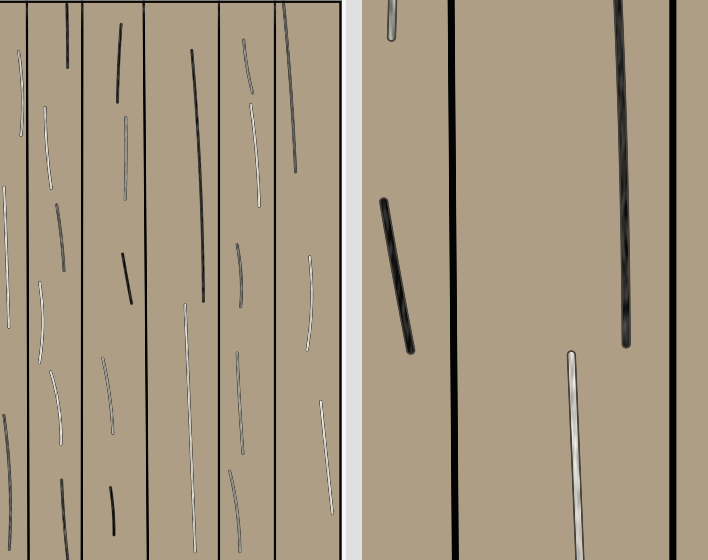
Left, the full canvas; right, a detail of the centre.
This texture is drawn by a Shadertoy shader. Its source:

```glsl
// Six tan wooden boards with black seams and thin outlined grain strokes.

// Left edge of each board at the bottom and at the top, then the right border.
const vec2 SEAMS[7] = vec2[7](vec2(-0.01), vec2(0.051, 0.048), vec2(0.146, 0.147),
    vec2(0.264, 0.2565), vec2(0.391), vec2(0.491), vec2(0.608));
const int STROKES[6] = int[6](3, 6, 5, 2, 5, 3);

vec3 hash3(vec2 p) {
    vec3 q = fract(p.xyx * vec3(0.1031, 0.1030, 0.0973));
    q += dot(q, q.yxz + 33.33);
    return fract((q.xxy + q.yzz) * q.zyx);
}

float gradientNoise(vec2 p) {
    vec2 i = floor(p), f = fract(p), u = f * f * (3.0 - 2.0 * f);
    vec4 corner;
    for (int k = 0; k < 4; k++) {
        vec2 o = vec2(k & 1, k >> 1);
        corner[k] = dot(hash3(i + o).xy * 2.0 - 1.0, f - o);
    }
    return mix(mix(corner.x, corner.y, u.x), mix(corner.z, corner.w, u.x), u.y);
}

// Distance to a slightly bowed, nearly vertical stroke.
float strokeDistance(vec2 p, vec2 centre, float halfLength, float lean, float bow) {
    float t = clamp((p.y - centre.y) / halfLength, -1.0, 1.0);
    vec2 nearest = centre + vec2(lean * t + bow * (1.0 - t * t), halfLength * t);
    return length(p - nearest);
}

void mainImage(out vec4 fragColor, in vec2 fragCoord) {
    vec2 uv = fragCoord / iResolution.y;
    float pixel = 1.0 / iResolution.y;
    vec3 color = vec3(0.68, 0.62, 0.52);

    // Grain strokes, spread over vertical slots in every board
    for (int board = 0; board < 6; board++) {
        float count = float(STROKES[board]);
        for (int j = 0; j < STROKES[board]; j++) {
            vec2 id = vec2(board * 7 + 3, j * 5 + 2);
            vec3 place = hash3(id), look = hash3(id + 41.7);
            float halfLength = 0.5 / count * mix(0.4, 0.95, place.x);
            float y = (float(j) + 0.5 + 0.3 * (place.y - 0.5)) / count;
            float across = mix(0.2, 0.8, fract(float(j) * 0.618 + place.z));
            float x = mix(max(SEAMS[board].x, 0.0), SEAMS[board + 1].x, across);
            float lean = mix(-0.011, 0.004, look.x);
            float bow = mix(-0.003, 0.006, look.y);
            float d = strokeDistance(uv, vec2(x, y), halfLength, lean, bow);

            // Dark rim around a mottled core that runs from black to white
            float tone = mix(0.06, 0.92, look.z);
            float mottle = gradientNoise(uv * vec2(500.0, 90.0) + id);
            vec3 core = vec3(1.0, 0.99, 0.96) * clamp(tone + 0.35 * mottle, 0.04, 0.96);
            float rim = smoothstep(0.0028 + pixel * 0.5, 0.0028 - pixel * 0.5, d);
            float fill = smoothstep(0.0018 + pixel * 0.5, 0.0018 - pixel * 0.5, d);
            color = mix(color, vec3(0.28, 0.26, 0.23), rim);
            color = mix(color, core, fill);
        }
    }

    // Seams, worn to grey near the top
    for (int k = 1; k < 6; k++) {
        float d = abs(uv.x - mix(SEAMS[k].x, SEAMS[k].y, uv.y));
        float ink = smoothstep(0.0021 + pixel * 0.5, 0.0021 - pixel * 0.5, d);
        float wear = smoothstep(0.94, 0.99, uv.y) * (0.5 + gradientNoise(uv * 90.0));
        color = mix(color, mix(vec3(0.01), vec3(0.4), 0.6 * wear), ink);
    }

    // Top and right border, with a pale margin outside
    float edge = max(uv.x - 0.608, uv.y - 0.997);
    float outside = smoothstep(-pixel * 0.5, pixel * 0.5, edge - 0.002);
    float border = smoothstep(0.002 + pixel * 0.5, 0.002 - pixel * 0.5, abs(edge));
    color = mix(color, vec3(0.96), outside);
    color = mix(color, vec3(0.02), border);

    fragColor = vec4(color, 1.0);
}
```
